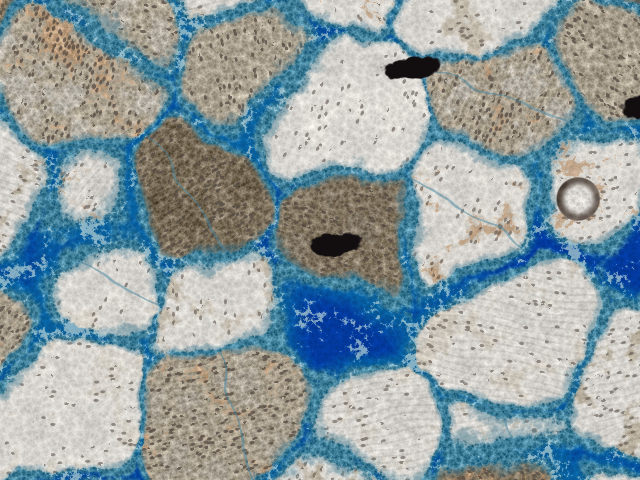
Write a WebGL 2 fragment shader that draws this texture.

```glsl
#version 300 es
precision highp float;
// Sandstone thin section: pale, buff and brown grains with blue dyed pore space.

uniform vec2 u_resolution;
out vec4 fragColor;

const vec2 GRID = vec2(3.6, 4.2);        // grain sites per canvas height
const float SPACING = 0.27;              // typical distance between sites
const float SIZE_SPREAD = 0.026;         // variation of grain size
const float CORNER_SHARPNESS = 70.0;
const float PAIR_CHANCE = 0.32;          // neighbours fused into a long grain
const float PORE_CHANCE = 0.11;          // sites left empty
const float GAP_MIN = 0.003;
const float GAP_SPREAD = 0.022;
const vec3 PALE = vec3(0.87, 0.86, 0.84);
const vec3 BUFF = vec3(0.69, 0.65, 0.58);
const vec3 BROWN = vec3(0.52, 0.47, 0.39);
const vec3 SPECK = vec3(0.32, 0.28, 0.25);
const vec3 OCHRE = vec3(0.62, 0.45, 0.29);
const vec3 TEAL = vec3(0.27, 0.52, 0.62);
const vec3 BLUE = vec3(0.03, 0.39, 0.64);
const vec3 DEEP_BLUE = vec3(0.01, 0.23, 0.63);
const vec3 CLAY = vec3(0.68, 0.79, 0.81);

vec3 hash3(vec2 p) {
  vec3 q = fract(vec3(p.xyx) * vec3(0.1031, 0.1030, 0.0973));
  q += dot(q, q.yxz + 33.33);
  return fract((q.xxy + q.yzz) * q.zyx);
}

mat2 rotation(float a) { return mat2(cos(a), sin(a), -sin(a), cos(a)); }

// Cellular noise: distance to the nearest point and that point's random value.
vec2 cellular(vec2 p) {
  vec2 base = floor(p), nearest = vec2(9.0, 0.0);
  for (int y = -1; y <= 1; y++)
    for (int x = -1; x <= 1; x++) {
      vec2 cell = base + vec2(x, y);
      vec3 h = hash3(cell + 71.0);
      float d = length(cell + h.xy - p);
      if (d < nearest.x) nearest = vec2(d, h.z);
    }
  return nearest;
}

// Layered cellular noise centred on zero.
float mottle(vec2 p, int octaves) {
  float sum = 0.0, amplitude = 0.5;
  for (int i = 0; i < octaves; i++) {
    sum += amplitude * (cellular(p).x - 0.46) * 2.0;
    p = rotation(0.9) * p * 2.2 + 13.7;
    amplitude *= 0.6;
  }
  return sum;
}

// Layered sines, about -1 to 1.
float swell(vec2 p) {
  return 0.6 * sin(p.x + 1.6 * sin(p.y * 0.8 + 0.5)) + 0.4 * sin(p.y * 1.7 - 1.3 * sin(p.x * 1.2));
}

vec2 ownerOf(vec2 cell) {
  vec2 first = vec2(floor(cell.x * 0.5) * 2.0, cell.y);
  return hash3(first + 137.0).x < PAIR_CHANCE ? first : cell;
}

bool isPore(vec2 owner) { return hash3(owner + 29.0).z < PORE_CHANCE; }

vec2 siteOf(vec2 cell) { return (cell + 0.15 + 0.7 * hash3(cell + 53.0).xy) / GRID; }

float power(vec2 p, vec2 cell) {
  vec2 offset = p - siteOf(cell);
  float weight = isPore(ownerOf(cell)) ? 0.0 : hash3(cell + 53.0).z;
  return dot(offset, offset) - SIZE_SPREAD * weight;
}

// Rounded distance to the edge of the grain or pore at p; also gives its owner.
float grainEdge(vec2 p, out vec2 owner) {
  vec2 base = floor(p * GRID), winner = base;
  float least = 9.0, sum = 0.0;
  for (int i = 0; i < 25; i++) {
    vec2 cell = base + vec2(i % 5 - 2, i / 5 - 2);
    float value = power(p, cell);
    if (value < least) { least = value; winner = cell; }
  }
  owner = ownerOf(winner);
  for (int i = 0; i < 25; i++) {
    vec2 cell = base + vec2(i % 5 - 2, i / 5 - 2);
    if (ownerOf(cell) != owner)
      sum += exp(-CORNER_SHARPNESS * 0.5 * (power(p, cell) - least) / SPACING);
  }
  return -log(max(sum, 1e-9)) / CORNER_SHARPNESS;
}

vec3 grainColor(vec2 p, vec2 owner, float inside, float coarse, float fine) {
  vec3 h = hash3(owner + 211.0), k = hash3(owner + 307.0);
  vec2 q = rotation(6.28 * h.y) * (p - siteOf(owner));
  bool pale = h.x < 0.5, brown = h.x > 0.83;
  vec3 color = pale ? PALE : brown ? BROWN : BUFF;
  if (pale) color = mix(color, BUFF, k.x * smoothstep(0.0, 0.35, coarse));
  else color = mix(color, PALE, 0.7 * k.x * smoothstep(0.05, 0.4, -coarse));
  color = mix(color, OCHRE, 0.6 * step(0.7, k.y) * smoothstep(0.15, 0.4, coarse + 0.4 * fine));
  color += (pale ? 0.1 : 0.16) * coarse + (pale ? 0.13 : 0.26) * fine;
  // Fine cleavage lines
  color -= 0.05 * step(0.6, k.z) * smoothstep(0.3, 1.0, sin(q.y * 420.0 + 3.0 * swell(q * 25.0)));
  // Clustered dark specks
  float density = pale ? 0.09 : brown ? 0.30 : 0.24;
  vec2 speck = cellular(q * vec2(75.0, 125.0) + owner * 17.0);
  float spot = (1.0 - smoothstep(0.25, 0.55, speck.x)) * step(1.0 - density * (1.0 + 2.5 * coarse), speck.y);
  color = mix(color, SPECK, (pale ? 0.55 : 0.75) * spot);
  // Hairline crack and stained rim
  float crack = abs(q.x + 0.012 * swell(q.yx * 45.0));
  color = mix(color, TEAL, 0.5 * step(0.72, h.z) * (1.0 - smoothstep(0.001, 0.004, crack)));
  color = mix(color, TEAL * 0.95, 0.45 * (1.0 - smoothstep(0.0, 0.012, inside + 0.01 * coarse)));
  return color;
}

vec3 poreColor(vec2 p, float depth, float coarse, float fine) {
  vec3 color = mix(BLUE, DEEP_BLUE, smoothstep(0.008, 0.045, depth + 0.018 * swell(p * 9.0)));
  color *= 1.0 + 0.2 * fine;
  color = mix(color, TEAL + 0.3 * fine, 1.0 - smoothstep(0.003, 0.018, depth + 0.025 * coarse));
  float clay = smoothstep(0.12, 0.42, coarse + 0.6 * fine + 0.14 * swell(p * 7.0 + 4.0));
  return mix(color, CLAY, 0.75 * clay);
}

void main() {
  float pixel = 1.0 / u_resolution.y;
  vec2 p = gl_FragCoord.xy * pixel + vec2(3.0, 5.0);
  float coarse = mottle(p * 9.0, 4), fine = mottle(p * 75.0, 3);

  // Grain outlines, with uneven gaps
  vec2 warped = p + 0.014 * vec2(swell(p * 17.0), swell(p.yx * 19.0 + 2.0))
                  + 0.004 * vec2(swell(p * 61.0), swell(p.yx * 67.0));
  vec2 owner;
  float edge = grainEdge(warped, owner);
  float opening = 0.5 + 0.5 * swell(p * 6.0 + 1.0);
  float gap = GAP_MIN + GAP_SPREAD * opening * opening;
  float inside = (isPore(owner) ? -max(edge, 0.0) : edge) - gap + 0.006 * coarse + 0.004 * fine;

  vec3 color = poreColor(p, -inside, coarse, fine);
  if (inside > -2.0 * pixel)
    color = mix(color, grainColor(p, owner, inside, coarse, fine), smoothstep(-pixel, 1.5 * pixel, inside));

  // Round bubbles with dark rims, and opaque black flakes
  vec2 bubble = cellular(p * 2.2 + 31.0);
  float radius = bubble.x / 2.2, shown = step(0.8, bubble.y);
  vec3 ball = mix(PALE + 0.2 * fine, SPECK + 0.3 * coarse, smoothstep(0.022, 0.04, radius));
  color = mix(color, ball, shown * (1.0 - smoothstep(0.043, 0.047, radius)));
  vec2 flake = cellular((p + 0.3 * (warped - p)) * vec2(2.0, 4.5) + 8.0);
  float black = step(0.9, flake.y) * (1.0 - smoothstep(0.09, 0.11, flake.x + 0.06 * coarse));
  color = mix(color, vec3(0.07, 0.05, 0.06), black);

  fragColor = vec4(clamp(color, 0.0, 1.0), 1.0);
}
```
